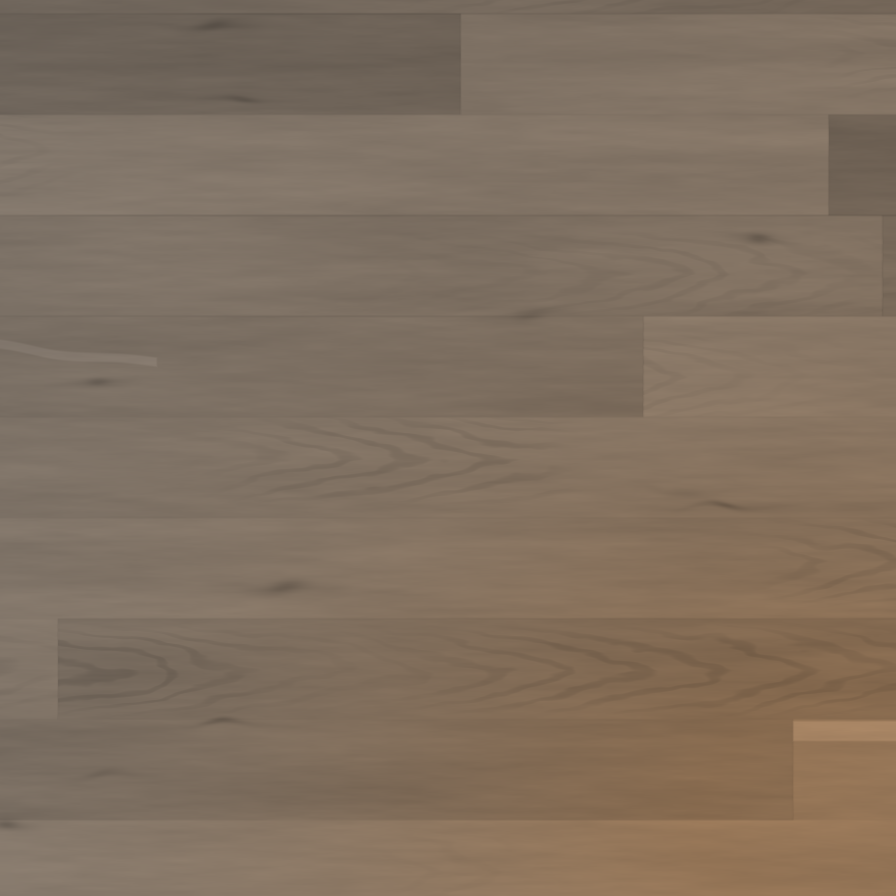
This texture is drawn by a three.js fragment shader. Its source:

```glsl
varying vec2 vUv;

const float ROW_HEIGHT = 0.1125;
const float FIRST_SEAM = 0.0846;
const float EDGE_SOFT = 0.0015;
const float SEAM_WIDTH = 0.0022;
const float SEAM_DEPTH = 0.10;
const float GRAIN_DEPTH = 0.16;
const float FIBRE_DEPTH = 0.07;
const float RING_DEPTH = 0.07;
const float KNOT_DEPTH = 0.24;
const int KNOT_COUNT = 11;
const vec2 GLOW_CENTER = vec2(0.95, 0.08);
const vec3 COOL_OAK = vec3(0.495, 0.452, 0.408);
const vec3 WARM_OAK = vec3(0.560, 0.440, 0.325);
const vec3 SAPWOOD = vec3(1.13, 1.14, 1.16);

float hash(vec2 p) {
  return fract(sin(dot(p, vec2(12.9898, 78.233))) * 43758.5);
}

float valueNoise(vec2 p) {
  vec2 i = floor(p);
  vec2 f = fract(p);
  f = f * f * (3.0 - 2.0 * f);
  return mix(mix(hash(i), hash(i + vec2(1.0, 0.0)), f.x),
             mix(hash(i + vec2(0.0, 1.0)), hash(i + vec2(1.0, 1.0)), f.x), f.y);
}

float fbm(vec2 p) {
  float sum = 0.0;
  float amp = 0.5;
  for (int i = 0; i < 4; i++) {
    sum += amp * valueNoise(p);
    p = p * 2.03 + 17.3;
    amp *= 0.5;
  }
  return sum;
}

// Joint position, left board tone, right board tone
vec3 rowBoards(float row) {
  return row < -0.5 ? vec3(2.0, 1.06, 1.06)
       : row < 0.5 ? vec3(0.885, 0.95, 1.02)
       : row < 1.5 ? vec3(0.065, 1.02, 0.95)
       : row < 2.5 ? vec3(2.0, 1.00, 1.00)
       : row < 3.5 ? vec3(2.0, 1.01, 1.01)
       : row < 4.5 ? vec3(0.718, 0.96, 1.04)
       : row < 5.5 ? vec3(0.985, 0.98, 0.92)
       : row < 6.5 ? vec3(0.925, 1.03, 0.88)
       : row < 7.5 ? vec3(0.514, 0.89, 1.02)
       : vec3(2.0, 0.96, 0.96);
}

float softBox(vec2 p, vec2 center, vec2 halfSize) {
  vec2 d = abs(p - center) - halfSize;
  return 1.0 - smoothstep(-EDGE_SOFT, EDGE_SOFT, max(d.x, d.y));
}

// Brightness of one row of boards
float boardShade(vec2 p, float row) {
  vec3 boards = rowBoards(row);
  float side = smoothstep(-EDGE_SOFT, EDGE_SOFT, p.x - boards.x);
  float seed = row * 3.7 + step(boards.x, p.x) * 41.0;
  float shade = mix(boards.y, boards.z, side);

  // Broad streaks and fine fibres
  float streaks = fbm(vec2(p.x * 3.0 + seed, p.y * 34.0 + seed * 1.9));
  float fibres = fbm(vec2(p.x * 22.0 - seed, p.y * 190.0 + seed));
  shade += GRAIN_DEPTH * (streaks - 0.47) + FIBRE_DEPTH * (fibres - 0.47);

  // Pointed growth rings along the board
  float across = (p.y - FIRST_SEAM) / ROW_HEIGHT - row - 0.35 - 0.3 * hash(vec2(seed, 5.0));
  float warp = fbm(vec2(p.x * 9.0 + seed, p.y * 30.0));
  float ring = sin(70.0 * (p.x + 0.65 * abs(across) * (0.4 + abs(across))) + 13.0 * warp);
  float figure = smoothstep(0.48, 0.8, valueNoise(vec2(p.x * 3.0 + seed * 2.3, seed)));
  figure *= 1.0 - smoothstep(0.25, 0.5, abs(across));
  shade -= RING_DEPTH * figure * smoothstep(0.2, 1.0, ring);

  // Butt joint
  return shade - 0.04 * (1.0 - smoothstep(0.0, SEAM_WIDTH, abs(p.x - boards.x)));
}

// Scattered dark knots with drawn-out tails
float knots(vec2 p) {
  float dark = 0.0;
  for (int i = 0; i < KNOT_COUNT; i++) {
    float k = float(i);
    vec2 center = vec2(hash(vec2(k, 2.0)), (k + hash(vec2(k, 7.0))) / float(KNOT_COUNT));
    vec2 size = vec2(0.025 + 0.04 * hash(vec2(k, 3.0)), 0.003 + 0.004 * hash(vec2(k, 9.0)));
    vec2 d = p - center;
    d.y += 0.012 * (valueNoise(vec2(p.x * 24.0, k)) - 0.5);
    d /= size;
    float tail = exp(-dot(d, d));
    float core = exp(-dot(d, d * vec2(9.0, 1.0)));
    dark = max(dark, (0.45 * tail + 0.55 * core) * (0.35 + 0.65 * hash(vec2(k, 4.0))));
  }
  return dark;
}

void main() {
  vec2 p = vUv;
  float rowPos = (p.y - FIRST_SEAM) / ROW_HEIGHT;
  float seam = floor(rowPos + 0.5);
  float seamDist = (rowPos - seam) * ROW_HEIGHT;

  // Boards blended softly across the nearest seam
  float shade = mix(boardShade(p, seam - 1.0), boardShade(p, seam),
                    smoothstep(-EDGE_SOFT, EDGE_SOFT, seamDist));
  float seamWear = hash(vec2(seam, 11.0)) * (0.4 + 0.6 * valueNoise(vec2(p.x * 7.0, seam)));
  shade -= SEAM_DEPTH * seamWear * (1.0 - smoothstep(0.0, SEAM_WIDTH, abs(seamDist)));
  shade -= KNOT_DEPTH * knots(p);

  // Warm glow low on the right, dim corner high on the left
  vec2 g = (p - GLOW_CENTER) * vec2(1.7, 2.6);
  vec3 color = mix(COOL_OAK, WARM_OAK, min(0.22 * p.x + 0.9 * exp(-dot(g, g)), 1.0)) * shade;
  color *= 1.0 - 0.07 * smoothstep(0.7, 1.0, p.y) * (1.0 - 0.6 * p.x);

  // Pale sapwood strips
  float drift = 0.09 * p.x + 0.012 * (valueNoise(vec2(p.x * 14.0, 3.0)) - 0.5);
  float strip = softBox(p, vec2(0.985, 0.184), vec2(0.1, 0.011));
  strip += 0.7 * softBox(p + vec2(0.0, drift), vec2(0.05, 0.613), vec2(0.125, 0.005));
  gl_FragColor = vec4(color * mix(vec3(1.0), SAPWOOD, strip), 1.0);
}
```
